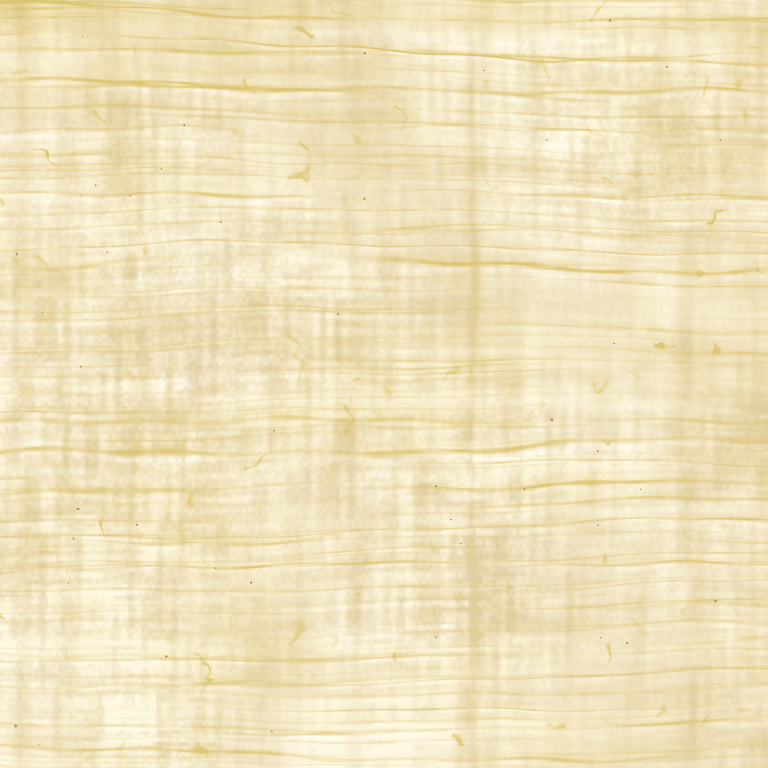
Reproduce this texture procedurally as a three.js fragment shader.

```glsl
varying vec2 vUv;

const vec3 CREAM = vec3(0.980, 0.945, 0.845);
const vec3 TAN = vec3(0.895, 0.825, 0.650);
const vec3 GOLD = vec3(0.860, 0.765, 0.420);
const vec3 SPECK_BROWN = vec3(0.58, 0.44, 0.14);
const float TAN_LEVEL = 0.29;
const float GOLD_LEVEL = 0.04;
const float STRAND_WIDTH = 0.0034;
const float SEAM_COUNT = 6.0;
const float SEAM_FIRST = 0.615;
const float SEAM_STEP = 0.283;
const float STAIN_CELLS = 15.0;
const float STAIN_CHANCE = 0.55;
const float SPECK_CELLS = 26.0;
const float SPECK_CHANCE = 0.06;
const float TAU = 6.2832;

float hash(vec2 p) {
  p = fract(p * vec2(123.34, 456.21));
  p += dot(p, p + 45.32);
  return fract(p.x * p.y);
}

// Smooth lattice noise about zero, stretched by the caller into fibres
float fibre(vec2 p) {
  vec2 cell = floor(p);
  vec2 f = fract(p);
  f = f * f * (3.0 - 2.0 * f);
  float low = mix(hash(cell), hash(cell + vec2(1.0, 0.0)), f.x);
  float high = mix(hash(cell + vec2(0.0, 1.0)), hash(cell + 1.0), f.x);
  return mix(low, high, f.y) - 0.5;
}

// Broad tone drift from layered sines, about -1 to 1
float clouds(vec2 p) {
  return 0.5 * sin(p.x * 7.0 + 2.0 * sin(p.y * 5.0 + 1.0))
       + 0.3 * sin(p.y * 13.0 + 2.0 * sin(p.x * 9.0))
       + 0.2 * sin(p.x * 21.0 - p.y * 17.0 + 1.5 * sin(p.y * 23.0));
}

// One wandering strand per row, with a pale ridge below, fading along its length
float strands(vec2 p, float rows, float width) {
  float y = p.y * rows;
  float row = floor(y);
  float f = fract(y);
  float seed = hash(vec2(row, rows));
  float centre = 0.32 + 0.36 * seed + 0.15 * sin(p.x * (2.0 + 5.0 * seed) + seed * 40.0);
  centre += 0.04 * sin(p.x * 37.0 + seed * 90.0);
  float s = (f - centre) / rows;
  float w = width * mix(0.6, 1.3, hash(vec2(rows, row + 9.0)));
  w *= 1.0 + 0.7 * fibre(vec2(p.x * 30.0, row));
  float fade = smoothstep(-0.35, 0.35, fibre(vec2(p.x * 4.0 + seed * 20.0, row)));
  fade *= 1.0 + 0.8 * fibre(vec2(p.x * 45.0, row + 40.0));
  float line = 1.0 - smoothstep(0.2 * w, w, abs(s));
  float glow = 0.35 * exp(-abs(s) / (2.5 * w));
  float ridge = (s + 1.9 * w) / w;
  float border = smoothstep(0.0, 0.12, min(f, 1.0 - f));
  return (line + glow - 0.4 * exp(-ridge * ridge)) * border * fade * mix(0.25, 1.0, seed);
}

// Soft vertical seams; the first is narrow, the odd ones are bold
float seams(vec2 p) {
  float sum = 0.0;
  for (float i = 0.0; i < SEAM_COUNT; i++) {
    float d = abs(p.x - fract(SEAM_FIRST + SEAM_STEP * i));
    float bold = max(mod(i, 2.0), step(i, 0.5));
    float width = mix(0.007, 0.015, min(i, 1.0));
    float body = exp(-d * d / (width * width)) + 0.25 * exp(-d / 0.025);
    sum += body * mix(0.15, 0.75, bold) * mix(1.25, 0.8, min(i, 1.0));
  }
  return sum * (0.85 + 0.9 * fibre(p * vec2(75.0, 9.0)));
}

// Crooked mottled resin marks, scattered by cell
float stains(vec2 p) {
  vec2 rough = p + 0.014 * vec2(fibre(p * 55.0), fibre(p * 55.0 + 19.0))
                 + 0.006 * vec2(fibre(p * 130.0), fibre(p * 130.0 + 37.0));
  float mark = 0.0;
  vec2 home = floor(p * STAIN_CELLS);
  for (float j = -1.0; j <= 1.0; j++) {
    for (float i = -1.0; i <= 1.0; i++) {
      vec2 cell = home + vec2(i, j);
      float a = hash(cell + 3.0);
      float b = hash(cell + 17.0);
      float c = hash(cell + 31.0);
      vec2 q = rough - (cell + vec2(a, b)) / STAIN_CELLS;
      float angle = c * TAU;
      q = mat2(cos(angle), -sin(angle), sin(angle), cos(angle)) * q;
      q.y += 0.005 * sin(q.x * (70.0 + 90.0 * a) + a * TAU);
      float reach = mix(0.002, 0.024, b * c);
      float thick = mix(0.005, 0.0022, b) * (1.0 + 0.5 * sin(q.x * 190.0 + c * 30.0));
      float d = length(vec2(max(abs(q.x) - reach, 0.0), q.y));
      float ink = 1.0 - smoothstep(0.2 * thick, thick + 0.0015, d);
      float present = step(hash(cell + 53.0), STAIN_CHANCE);
      mark = max(mark, present * mix(0.15, 0.8, a * a) * (ink + 0.3 * exp(-d / 0.006)));
    }
  }
  return mark * (0.85 + 0.9 * fibre(p * 100.0));
}

// Tiny dark dots
float specks(vec2 p) {
  vec2 cell = floor(p * SPECK_CELLS);
  vec2 spot = 0.2 + 0.6 * vec2(hash(cell + 71.0), hash(cell + 83.0));
  float d = length(fract(p * SPECK_CELLS) - spot) / SPECK_CELLS;
  float radius = mix(0.0012, 0.0026, hash(cell + 97.0));
  return step(hash(cell + 5.0), SPECK_CHANCE) * (1.0 - smoothstep(0.3 * radius, radius, d));
}

void main() {
  vec2 p = vUv;
  p.x += 0.002 * sin(vUv.y * 6.0 + 1.0);
  p.y += 0.010 * sin(vUv.x * 3.2 + vUv.y * 5.0) + 0.002 * sin(vUv.x * 17.0 + vUv.y * 9.0);
  float drift = clouds(vUv);

  // Crossed layers of reed fibre
  float patches = 1.0 + 1.1 * fibre(vUv * 5.0 + 8.0);
  float fine = 0.58 * fibre(p * vec2(105.0, 14.0)) + 0.50 * fibre(p * vec2(18.0, 135.0))
             + 0.36 * fibre(vUv * vec2(230.0, 190.0));
  float broad = 0.40 * fibre(p * vec2(36.0, 5.0)) + 0.46 * fibre(p * vec2(3.0, 32.0))
              + 0.42 * fibre(vUv * vec2(9.0, 13.0));
  float tanAmount = TAN_LEVEL + patches * fine + broad + 0.16 * drift + 0.44 * seams(p);

  // Golden strands, marks and the yellowed upper edge
  float strandSum = 0.55 * strands(p, 21.0, STRAND_WIDTH)
                  + 0.42 * strands(p + 0.37, 39.0, 0.8 * STRAND_WIDTH)
                  + 0.30 * strands(p + 0.71, 67.0, 0.65 * STRAND_WIDTH);
  float edge = smoothstep(0.88, 1.0, vUv.y) * (0.5 + fibre(p * vec2(3.0, 40.0)));
  float wash = 0.16 * fibre(p * vec2(4.0, 22.0) + 60.0) + 0.12 * fibre(vUv * 11.0 + 30.0);
  float goldAmount = GOLD_LEVEL + wash + strandSum + 0.75 * stains(vUv) + 0.28 * edge;

  vec3 colour = mix(CREAM, TAN, clamp(tanAmount, -0.22, 1.1));
  colour = mix(colour, GOLD, clamp(goldAmount, -0.12, 0.9));
  colour = mix(colour, SPECK_BROWN, 0.75 * specks(vUv));
  gl_FragColor = vec4(colour, 1.0);
}
```
